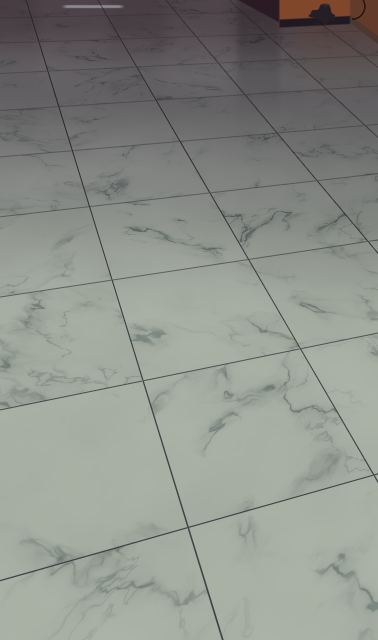
Give the GLSL for this texture, as a Shadertoy shader.

```glsl
// A polished marble tile floor seen in perspective, fading into a dim room.
// A projective map is inverted to get tile coordinates; each tile gets its own
// warped-noise veins, then joints, soft reflections and the far wall are added.

float hash(vec2 p) {
    vec3 a = fract(p.xyx * vec3(.1031, .1030, .0973));
    a += dot(a, a.yzx + 33.33);
    return fract((a.x + a.y) * a.z);
}

float noise(vec2 p) {
    vec2 i = floor(p), f = fract(p);
    f = f * f * (3. - 2. * f);
    return mix(mix(hash(i), hash(i + vec2(1, 0)), f.x),
               mix(hash(i + vec2(0, 1)), hash(i + 1.), f.x), f.y);
}

float fbm(vec2 p) {
    float sum = 0., amp = .5;
    for (int i = 0; i < 5; i++) {
        sum += amp * noise(p);
        p = mat2(1.6, 1.2, -1.2, 1.6) * p + 7.3;
        amp *= .52;
    }
    return sum;
}

// Soft-edged interval from a to b
float band(float x, float a, float b, float soft) {
    return smoothstep(a - soft, a + soft, x) * smoothstep(b + soft, b - soft, x);
}

// Screen point (y down, height 1) to tile units
vec2 floorCoord(vec2 p) {
    mat2 m = mat2(vec2(.3496, -.0048) - .104 * p,
                  vec2(-.0194, -.0935) - .228 * p);
    return inverse(m) * (p - vec2(.293, .8242));
}

// x: thin dark vein, y: broad grey smear
vec2 marble(vec2 f, vec2 id) {
    if (hash(id + 3.7) > .6) f.x = 1. - f.x;
    vec2 s = vec2(f.x + .8 * f.y, 1.8 * (f.y - .7 * f.x)) * 1.3;
    s += 40. * vec2(hash(id + 11.), hash(id + 27.));
    s += .55 * (vec2(fbm(s * 1.8), fbm(s * 1.8 + 19.)) - .5);
    float ridge = abs(fbm(s) - .5);
    float branch = abs(fbm(s * 1.4 + 31.) - .5);
    float patchy = smoothstep(.4, .76, noise(s * 1.5 + 57.));
    float broken = smoothstep(.36, .6, fbm(s * 4. + 13.));
    float rich = mix(.6, 1.15, hash(id + 5.));
    float thin = smoothstep(.024, .004, ridge) + .6 * smoothstep(.02, .003, branch);
    float smear = exp(-ridge * 24.) * (.3 + fbm(s * 6.)) + .2 * exp(-branch * 26.);
    return vec2(thin * broken, smear) * patchy * rich;
}

void mainImage(out vec4 fragColor, in vec2 fragCoord) {
    vec2 p = fragCoord / iResolution.xy;
    p = vec2(p.x * .5885, 1. - p.y);
    float px = 1. / iResolution.y;

    vec2 uv = floorCoord(p);
    vec2 id = floor(uv), f = fract(uv);
    vec2 footprint = sqrt(dFdx(uv) * dFdx(uv) + dFdy(uv) * dFdy(uv));

    // Light falling off towards the back of the room
    vec3 col = mix(vec3(.28, .24, .26), vec3(.38, .37, .38), smoothstep(.02, .13, p.y));
    col = mix(col, vec3(.51, .52, .51), smoothstep(.13, .29, p.y));
    col = mix(col, vec3(.655, .685, .64), smoothstep(.25, .5, p.y));
    col *= 1. - .07 * smoothstep(.2, .55, p.x) * band(p.y, .15, .45, .1);
    col *= .97 + .06 * fbm(uv * 2.5);
    col *= .985 + .03 * hash(id + 71.);

    // Marble veins, washed out by glare at the back
    vec2 vein = marble(f, id) * mix(.65, 1., smoothstep(.05, .35, p.y));
    col *= 1. - vec3(.22, .195, .19) * min(vein.y, 1.);
    col *= 1. - vec3(.21, .18, .17) * min(vein.x, 1.);

    // Reflections of the door, the wall and pale openings
    float fade = smoothstep(.22, .03, p.y);
    col *= 1. - .16 * band(p.x, .37, .435, .008) * fade;
    col = mix(col, vec3(.37, .26, .22), .4 * smoothstep(.42, .5, p.x) * smoothstep(.16, .03, p.y));
    col += .03 * band(p.x, .26, .36, .02) * fade;
    col += .025 * band(p.x, .06, .17, .015) * fade;
    float streak = band(p.x, .1, .19, .006) * band(p.y, .008, .0125, .0015);
    col = mix(col, vec3(.66, .66, .70), .7 * streak);

    // Hairline joints, filtered by the pixel footprint
    vec2 halfWidth = vec2(.0036, .0032);
    vec2 dist = abs(f - step(.5, f));
    vec2 joint = clamp((max(halfWidth, .5 * footprint) - dist) / footprint + .5, 0., 1.);
    joint *= min(vec2(1), vec2(2.6, 2.) * halfWidth / footprint + .1);
    vec3 jointColor = mix(vec3(.13, .10, .13), vec3(.20, .21, .23), smoothstep(.1, .7, p.y));
    col = mix(col, jointColor, .88 * max(joint.x, joint.y));

    // Far corner: dark door, orange wall with skirting, receding side wall
    float foot = p.x < .435 ? (p.x - .371) * .55
               : p.x < .545 ? .043 - (p.x - .435) * .05
               : .036 + (p.x - .545) * .75;
    float rise = foot - p.y;
    float orange = smoothstep(.433, .437, p.x);
    float side = smoothstep(.543, .547, p.x);
    vec3 wall = mix(vec3(.16, .10, .14), vec3(.50, .28, .17), orange);
    wall = mix(wall, vec3(.39, .23, .17), side);
    float skirting = smoothstep(.014, .011, rise) * orange;
    wall = mix(wall, mix(vec3(.13, .10, .13), vec3(.30, .22, .18), side), skirting);
    float stain = length((p - vec2(.502, .022)) * vec2(1, 1.2)) + .016 * noise(p * 160.);
    wall = mix(wall, vec3(.14, .12, .15), smoothstep(.025, .02, stain));
    float cable = abs(length(p - vec2(.548, .01)) - .02);
    wall *= 1. - .6 * smoothstep(.002, .0005, cable) * step(.548, p.x);
    col = mix(col, wall, smoothstep(-px, px, rise) * step(.371, p.x));

    fragColor = vec4(col, 1);
}
```
